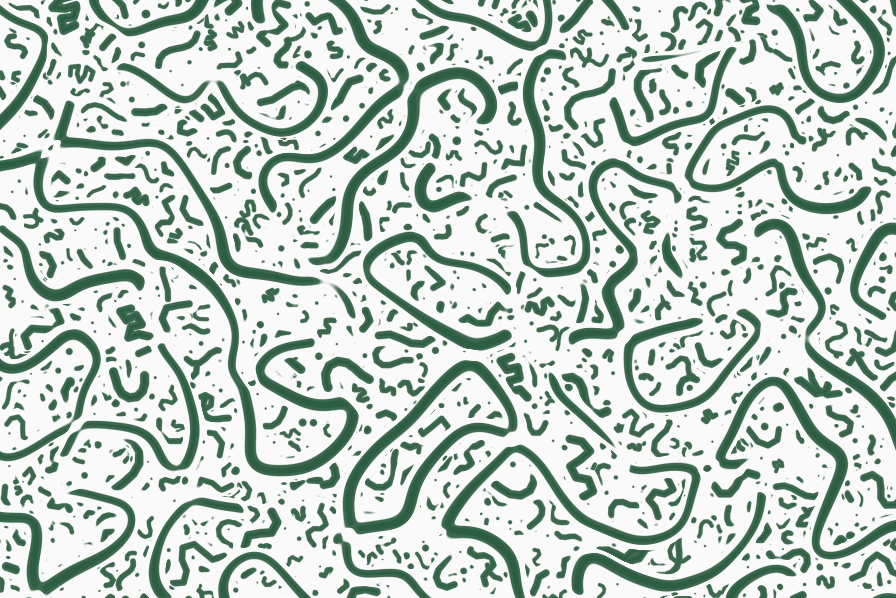
Give the GLSL for this pattern, as a WebGL 1 fragment shader.

```glsl
precision highp float;
uniform vec2 u_resolution;

vec2 hash2(vec2 p) {
    vec3 q = fract(p.xyx * vec3(0.1031, 0.1030, 0.0973));
    q += dot(q, q.yzx + 33.33);
    return fract((q.xx + q.yz) * q.zy);
}

vec2 heading(float angle) {
    return vec2(cos(angle), sin(angle));
}

float segmentDistance(vec2 p, vec2 a, vec2 b) {
    vec2 ab = b - a;
    return length(p - a - ab * clamp(dot(p - a, ab) / dot(ab, ab), 0.0, 1.0));
}

// Random plane waves of similar length; their zero lines meander
float waves(vec2 p, float k, float seed) {
    p += 0.022 * sin(p.yx * 11.0 + vec2(seed, 2.0)) + 0.006 * sin(p.yx * 37.0 + seed);
    float sum = 0.0;
    for (int i = 0; i < 9; i++) {
        vec2 h = hash2(vec2(float(i) + 1.0, seed));
        vec2 dir = heading((float(i) + h.x) * 0.698);
        sum += cos(k * (0.75 + 0.5 * h.y) * dot(p, dir) + 40.0 * h.y);
    }
    return sum / 2.12;
}

// Field value and slope
vec2 waveSlope(vec2 p, float k, float seed) {
    float e = 0.001;
    float f = waves(p, k, seed);
    vec2 g = vec2(waves(p + vec2(e, 0.0), k, seed), waves(p + vec2(0.0, e), k, seed)) - f;
    return vec2(f, max(length(g) / e, 1.0));
}

// Long strokes, with round ends at cuts and at would-be crossings
float longStrokes(vec2 p) {
    float k = 31.0;
    vec2 line = waveSlope(p, k, 7.0);
    vec2 cut = waveSlope(p, 21.0, 23.0);
    float beyond = max((cut.x - 1.0) / cut.y, 0.016 - line.y / (k * k));
    float radius = 0.0082 + 0.002 * sin(7.0 * p.x + 4.0 * sin(6.0 * p.y));
    return length(vec2(line.x / line.y, max(beyond, 0.0))) - radius;
}

// Short wriggling strokes, one per cell; crowding trims them near other ink
float squiggles(vec2 p, float cell, float radius, float seed, float crowding) {
    float nearest = 1.0;
    for (int y = -1; y <= 1; y++) {
        for (int x = -1; x <= 1; x++) {
            vec2 id = floor(p / cell) + vec2(float(x), float(y));
            vec2 place = hash2(id + seed);
            vec2 turn = hash2(id + seed + 51.7);
            vec2 bend = hash2(id + seed + 93.1);
            float angle = 6.283 * turn.x;
            float stride = cell * mix(0.1, 0.16, bend.y);
            vec2 a = (id + 0.15 + 0.7 * place) * cell - heading(angle) * stride * 2.6;
            float d = 1.0;
            for (int i = 0; i < 8; i++) {
                float sway = sin(float(i) * mix(0.45, 1.5, bend.x * bend.x) + 6.283 * turn.y);
                vec2 b = a + stride * heading(angle + mix(0.9, 1.8, place.x) * sway);
                d = min(d, segmentDistance(p, a, b));
                a = b;
            }
            nearest = min(nearest, length(vec2(d, crowding)) - radius * mix(0.75, 1.2, place.y));
        }
    }
    return nearest;
}

// Specks of mixed size, mostly small
float dots(vec2 p, float cell, float crowding) {
    float nearest = 1.0;
    for (int y = -1; y <= 1; y++) {
        for (int x = -1; x <= 1; x++) {
            vec2 id = floor(p / cell) + vec2(float(x), float(y));
            vec2 size = hash2(id + 211.3);
            vec2 center = (id + 0.1 + 0.8 * hash2(id + 137.9)) * cell;
            float radius = mix(0.0018, 0.0075, size.x * size.x * size.x) * step(size.y, 0.8);
            float d = length(vec2(length(p - center), crowding)) - radius;
            nearest = min(nearest, radius > 0.0 ? d : 1.0);
        }
    }
    return nearest;
}

void main() {
    float pixel = 1.0 / u_resolution.y;
    vec2 p = gl_FragCoord.xy * pixel;

    // Each layer fills the room left by the larger ones
    float ink = longStrokes(p);
    ink = min(ink, squiggles(p, 0.13, 0.0064, 11.0, max(0.0, 0.020 - ink)));
    ink = min(ink, squiggles(p, 0.085, 0.0050, 37.0, max(0.0, 0.017 - ink)));
    ink = min(ink, squiggles(p, 0.052, 0.0040, 71.0, max(0.0, 0.014 - ink)));
    ink = min(ink, dots(p, 0.03, max(0.0, 0.009 - ink)));

    // Green ink, darker in the core, on off-white paper
    vec3 paper = vec3(0.98);
    vec3 green = mix(vec3(0.18, 0.37, 0.26), vec3(0.24, 0.41, 0.31), smoothstep(-0.006, -0.003, ink));
    float cover = 1.0 - smoothstep(-0.8 * pixel, 0.8 * pixel, ink);
    gl_FragColor = vec4(mix(paper, green, cover), 1.0);
}
```
